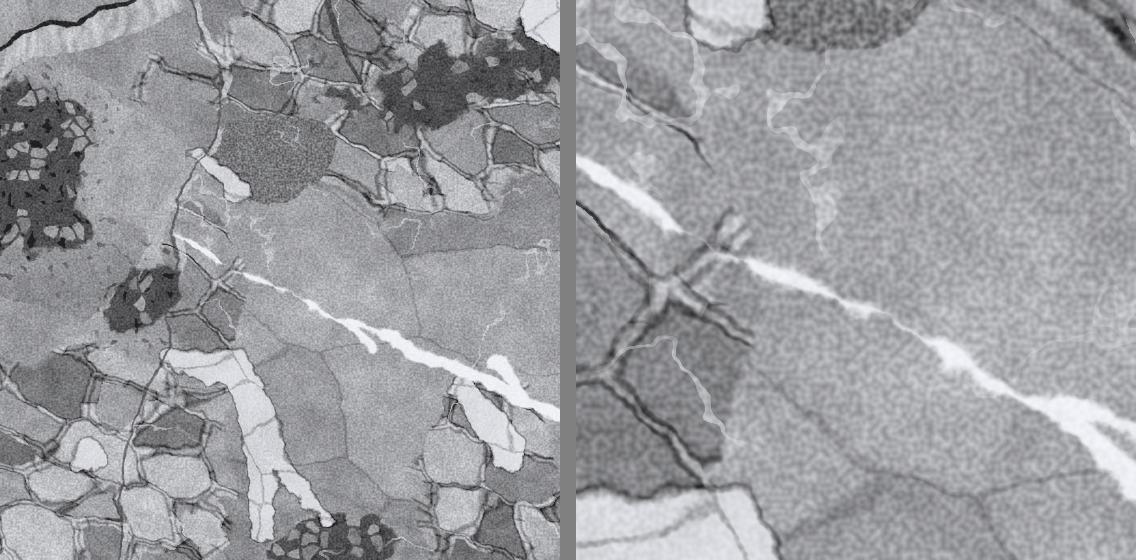
Left, the full canvas; right, a detail of the centre.
Write a three.js fragment shader that draws this texture.

```glsl
varying vec2 vUv;

const vec3 TINT = vec3(.994, .998, 1.022);
const float MATRIX_TONE = .605;
const float SHADOW_TONE = .31;
const float SLATE_TONE = .47;
const float CALCITE_TONE = .85;
const float VEIN_TONE = .94;
const float GRAIN = .15;
const float SOFT = .0015;
const float FLOW_ANGLE = -.42;
const float FLOW_STRETCH = 1.6;

float hash(vec2 p) {
  vec3 q = fract(p.xyx * .1031);
  q += dot(q, q.yzx + 33.33);
  return fract((q.x + q.y) * q.z);
}

float slope(vec2 cell, vec2 offset) {
  float a = 6.2832 * hash(cell);
  return dot(vec2(cos(a), sin(a)), offset);
}

float noise(vec2 p) {
  vec2 i = floor(p), f = p - i, e = vec2(1., 0.);
  vec2 u = f * f * f * (f * (f * 6. - 15.) + 10.);
  return mix(mix(slope(i, f), slope(i + e, f - e), u.x),
    mix(slope(i + e.yx, f - e.yx), slope(i + 1., f - 1.), u.x), u.y);
}

float fbm(vec2 p) {
  float sum = 0., amp = .6;
  for (int i = 0; i < 5; i++) {
    sum += amp * noise(p);
    p = mat2(1.6, 1.2, -1.2, 1.6) * p + 7.3;
    amp *= .5;
  }
  return sum;
}

// Voronoi fragments: x = random id, y = distance to border, z = second id
vec3 clasts(vec2 p, float scale) {
  p = p * scale + 40.;
  vec2 home = vec2(0.);
  float first = 9., second = 9.;
  for (int y = -1; y <= 1; y++) for (int x = -1; x <= 1; x++) {
    vec2 g = floor(p) + vec2(float(x), float(y));
    float d = length(g + .1 + .8 * vec2(hash(g + 3.7), hash(g + 91.3)) - p);
    second = min(second, max(d, first));
    if (d < first) { first = d; home = g; }
  }
  return vec3(hash(home), .6 * (second - first) / scale, hash(home + 17.));
}

// Ellipse (centre, radii), 0 on its rim
float blob(vec2 p, vec4 e) { return 1. - length((p - e.xy) / e.zw); }

// Tapered stroke between two ends, positive inside
float stroke(vec2 p, vec4 ends, float wa, float wb) {
  vec2 a = ends.xy, d = ends.zw - a;
  float t = clamp(dot(p - a, d) / dot(d, d), 0., 1.);
  return mix(wa, wb, t) - length(p - a - d * t);
}

float fill(float d) { return smoothstep(-SOFT, SOFT, d); }
float line(float d, float w) { return 1. - smoothstep(w, w + 2. * SOFT, abs(d)); }

void main() {
  vec2 uv = vUv;
  vec2 rough = vec2(fbm(uv * 26.), fbm(uv * 26. + 17.));
  vec2 p = uv + .045 * vec2(fbm(uv * 5.), fbm(uv * 5. + 31.)) + .009 * rough;
  float c = cos(FLOW_ANGLE), s = sin(FLOW_ANGLE);
  vec2 flow = mat2(c, -s, s, c) * p / vec2(FLOW_STRETCH, 1.);
  float cloud = fbm(p * 6. + 5.);
  float fine = noise(uv * 130.) * .45 + noise(uv * 260.);

  // Fault between the left and right blocks
  float side = p.x - .3 - .09 * smoothstep(.55, .78, p.y)
    + .05 * smoothstep(.85, 1., p.y) + .09 * (1. - smoothstep(.1, .42, p.y));
  float left = 1. - fill(side);

  // Bedded blocks
  vec3 block = clasts(flow, 4.5);
  float bedding = fbm(vec2(flow.x * 3., flow.y * 34. + cloud * 5.) + block.x * 9.);
  float tone = MATRIX_TONE + (block.x - .5) * .11 + .13 * cloud;
  tone += bedding * .17 * smoothstep(.35, .8, block.z) * (1. - .7 * left);
  tone += .045 * left * smoothstep(.4, .6, p.y);
  tone -= .09 * line(block.y, .0006) * (1. - left);

  // Rubble of two fragment sizes
  vec3 mid = clasts(flow, 13.), small = clasts(flow, 34.);
  float rubble = max(blob(p, vec4(.76, .86, .46, .24)), blob(p, vec4(.14, .14, .32, .25)));
  rubble = max(rubble, blob(p, vec4(.36, .49, .08, .15)));
  rubble = max(rubble, blob(p, vec4(.87, .12, .13, .22)));
  float crumbs = .66 + (small.x - .5) * .32 - .17 * line(small.y, .0005);
  float chips = .61 + (mid.x - .5) * .32 + .1 * bedding;
  chips = mix(crumbs, chips, fill(mid.y - .003 - .014 * mid.z * mid.z));
  chips -= .2 * line(mid.y - .004, .0004);
  tone = mix(tone, chips, smoothstep(-.03, .05, rubble + .55 * cloud));

  // Slate block
  float slate = blob(p, vec4(.49, .72, .115, .085)) * .09;
  tone = mix(tone, SLATE_TONE + .1 * fine, fill(slate));

  // Dark pools with pebbles and speckled halos
  float pool = max(blob(p, vec4(.03, .71, .13, .19)), blob(p, vec4(.25, .46, .08, .07)));
  pool = max(pool, blob(p, vec4(.8, .88, .3, .13)) - .35);
  pool = max(pool, blob(p, vec4(.6, .02, .12, .05)));
  pool += 1.1 * cloud + .3 * rough.x;
  vec3 pebble = clasts(p, 42.);
  float pebbles = fill(pebble.y - .0025) * step(.68, pebble.x);
  float filling = mix(SHADOW_TONE, .5 + .15 * pebble.z, pebbles);
  tone = mix(tone, filling, smoothstep(.02, .14, pool));
  float spots = smoothstep(.25, .42, noise(p * 62.) + .25 * noise(p * 140.));
  tone -= .22 * spots * smoothstep(-.75, 0., pool) * (.35 + .65 * left);

  // Pale calcite broken by hairlines
  float calcite = stroke(p, vec4(.3, .37, .42, .34), .016, .036);
  calcite = max(calcite, stroke(p, vec4(.42, .34, .475, .22), .036, .034));
  calcite = max(calcite, stroke(p, vec4(.475, .22, .475, .06), .034, .024));
  calcite = max(calcite, stroke(p, vec4(.5, .2, .59, .07), .016, .008));
  calcite = max(calcite, stroke(p, vec4(.36, .72, .44, .65), .01, .015));
  calcite = max(calcite, stroke(p, vec4(.82, .31, .91, .19), .022, .034));
  calcite = max(calcite, blob(p, vec4(.15, .19, .03, .03)) * .03);
  calcite = max(calcite, blob(p, vec4(1., .97, .07, .07)) * .07) + .018 * rough.y;
  tone = mix(tone, CALCITE_TONE + .1 * cloud - .16 * line(mid.y, .0004), fill(calcite));
  tone -= .22 * line(calcite, .0006);

  // Filigree seams and stained fault
  float seam = line(fbm(p * 4. + 60.), .008) * smoothstep(-.1, .25, noise(p * 9.));
  tone = mix(tone, .83, .6 * seam * (1. - left));
  tone = mix(tone, .85, .7 * line(side - .008, .004) * smoothstep(-.1, .2, noise(p * 17.)));
  tone = mix(tone, .32, .75 * line(side, .0008));

  // Bright diagonal vein with branches
  float vein = stroke(p, vec4(.31, .57, 1.02, .25), .004, .01);
  vein = max(vein, stroke(p, vec4(.62, .43, .66, .37), .008, .01));
  vein = max(vein, stroke(p, vec4(.9, .35, .95, .28), .01, .008));
  vein += .009 * noise(vec2(p.x * 11., 3.5)) + .012 * rough.x;
  tone = mix(tone, VEIN_TONE, smoothstep(-.003, .003, vein));

  // Black crack above a pale band, and a dark seam
  float crack = p.y - .92 - .34 * p.x;
  float reach = 1. - smoothstep(.3, .33, p.x);
  float streaks = .74 + .25 * noise(vec2(p.x * 70., crack * 22.));
  tone = mix(tone, streaks, .85 * fill(crack + .05) * fill(-crack) * reach);
  tone = mix(tone, .17, line(crack, .0025) * reach);
  tone = mix(tone, .3, fill(stroke(p, vec4(.58, 1.01, .635, .86), .007, .004)));

  // Mineral grain
  float calm = 1. - .75 * smoothstep(.75, .9, tone);
  tone += (GRAIN * fine + .1 * rough.x) * calm;
  gl_FragColor = vec4(clamp(tone, .12, .96) * TINT, 1.);
}
```
